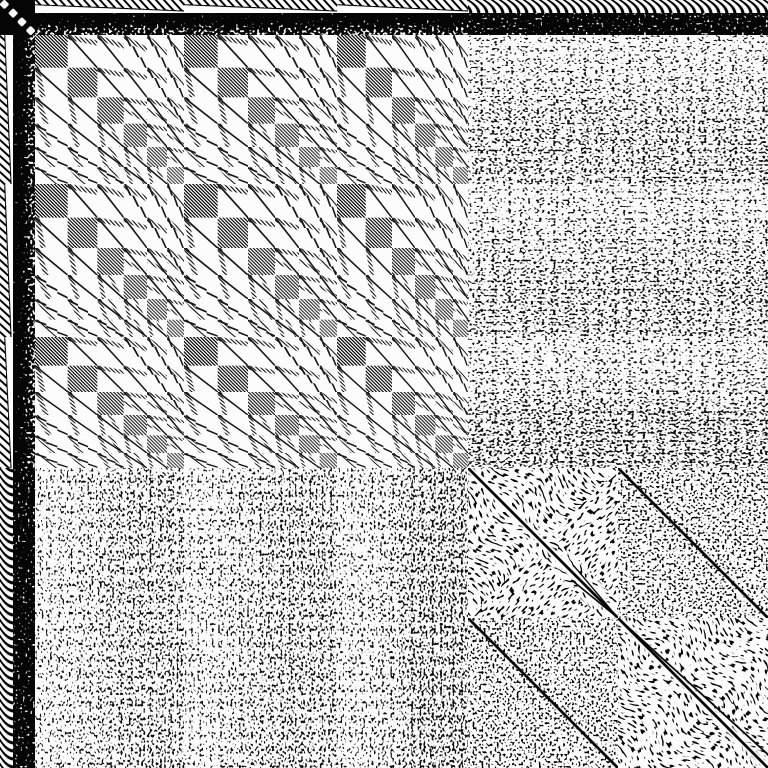
Reproduce this pattern procedurally as a Shadertoy shader.

```glsl
vec2 gradientAt(vec2 cell) {
    float h = fract(sin(dot(cell, vec2(127.1, 311.7))) * 43758.5);
    return vec2(cos(h * 6.2832), sin(h * 6.2832));
}

float gradientNoise(vec2 p) {
    vec2 c = floor(p), f = p - c, w = f * f * (3.0 - 2.0 * f), e = vec2(1, 0);
    float a = dot(gradientAt(c), f);
    float b = dot(gradientAt(c + e.xy), f - e.xy);
    float d = dot(gradientAt(c + e.yx), f - e.yx);
    float g = dot(gradientAt(c + 1.0), f - 1.0);
    return mix(mix(a, b, w.x), mix(d, g, w.x), w.y);
}

float stroke(float dist, float halfWidth) {
    return 1.0 - smoothstep(halfWidth * 0.7, halfWidth * 1.3, abs(dist));
}

float stripes(float t, float halfWidth) {
    return stroke(fract(t) - 0.5, halfWidth);
}

// Position inside one of the three uneven large blocks
float blockLocal(float x) {
    if (x < 0.2396) return (x - 0.0456) / 0.194;
    if (x < 0.4388) return (x - 0.2396) / 0.1992;
    return (x - 0.4388) / 0.1706;
}

// Six shrinking steps per block: whole part is the step, fraction the place in it
float shrinkingStep(float t) {
    return clamp((0.2307 - sqrt(max(0.05322 - 0.0428 * t, 0.0))) / 0.0214, 0.0, 5.999);
}

// Dark frame: hatched rim, then a mottled black band
float frameInk(float along, float depth) {
    bool nearPart = along < 0.6094;
    if (depth < 0.37) {
        float bend = nearPart ? depth * 4.0 : depth * 7.0 - depth * depth * 9.0;
        float hatch = stripes(along * 96.0 - bend, nearPart ? 0.17 : 0.2);
        float wedge = 0.12 + 0.18 * blockLocal(along);
        return nearPart && depth > wedge ? stroke(depth - wedge, 0.03) : hatch;
    }
    float cutoff = nearPart ? mix(-0.5, -0.13, smoothstep(0.5, 1.0, depth)) : -0.36;
    float grain = gradientNoise(vec2(along * 290.0, depth * 14.0));
    return smoothstep(cutoff - 0.1, cutoff + 0.1, grain);
}

// Hatched squares on the diagonal, slanted lines with toothed fringes elsewhere
float latticeInk(vec2 p) {
    vec2 s = vec2(shrinkingStep(blockLocal(p.x)), shrinkingStep(blockLocal(p.y)));
    vec2 cell = floor(s), uv = fract(s);
    float hatch = stripes((p.x - p.y) * 222.0, 0.25);
    if (cell.x == cell.y) return hatch * (1.0 - 0.06 * cell.x);
    if (cell.x < cell.y) {
        uv = uv.yx;
        cell = cell.yx;
    }
    float gap = cell.x - cell.y;
    // Side lengths of the cell relative to the largest one
    vec2 side = 1.0 - 0.085 * cell;
    float slant = uv.x - uv.y;
    float spread = 0.036 * length(1.0 / side) / 1.4;
    float teeth = stripes((uv.x * side.x - uv.y * side.y) * 8.0, 0.2);
    float ink = stroke(slant, spread);
    if (gap > 2.5) ink = stroke(slant + 0.1 * (fract(uv.y * 3.0) - 0.5), spread);
    float fringe = uv.y - 0.06 - (0.08 + 0.1 * gap) * uv.x;
    ink = max(ink, teeth * stroke(fringe, 0.075));
    if (cell.y > 1.5) {
        vec2 r = 1.0 - uv;
        ink = max(ink, teeth * stroke(r.y - 0.1 - 0.45 * r.x, 0.07));
    }
    return 0.93 * ink;
}

// Rows of fine dashes that get denser across each block
float dashInk(float along, float across) {
    float t = blockLocal(across);
    float cutoff = 0.26 - 0.09 * smoothstep(0.0, 0.75, t);
    cutoff -= across > 0.527 ? 0.04 : 0.0;
    cutoff -= 0.06 * cos(along * 322.0) + 0.06 * cos(across * 480.0);
    float grain = gradientNoise(vec2(along * 275.0, across * 370.0));
    return 0.95 * smoothstep(cutoff - 0.09, cutoff + 0.09, grain);
}

// Scattered slanted dashes crossed by heavy diagonals
float dashedSquareInk(vec2 q) {
    vec2 cell = min(floor(q), 1.0), f = q - cell;
    bool onDiagonal = cell.x == cell.y;
    float slant = f.x - f.y, sum = f.x + f.y;
    float ink = 0.0;
    if (onDiagonal) {
        bool flipped = sum > 1.0 && abs(slant) > 0.12 && cell.x < 0.5;
        float bend = 0.05 * sin(sum * 9.0);
        vec2 w = vec2(sum, abs(slant) + bend) * (flipped ? vec2(46, 19) : vec2(19, 46));
        ink = smoothstep(0.17, 0.28, gradientNoise(w + 40.0 * cell));
        ink *= smoothstep(0.02, 0.05, abs(slant));
    } else {
        vec2 w = cell.x > cell.y ? f : f.yx;
        ink = smoothstep(0.11, 0.27, gradientNoise(w * vec2(62, 68) + 7.0));
    }
    ink = max(ink, stroke(slant, 0.013));
    if (cell.x + cell.y > 1.5)
        ink = max(ink, stroke(slant - 0.09 * f.x, 0.008));
    if (cell.x + cell.y < 0.5 && f.x > 0.7)
        ink = max(ink, stroke(abs(slant) - 0.18 * (1.0 - f.x), 0.007));
    return ink;
}

float patternInk(vec2 p) {
    float rim = 0.0456, split = 0.6094;
    if (max(p.x, p.y) < rim) {
        vec2 bead = abs(fract(p / rim * 4.0) - 0.5);
        bool sameBead = floor(p.x / rim * 4.0) == floor(p.y / rim * 4.0);
        return sameBead ? smoothstep(0.5, 0.65, bead.x + bead.y) : 1.0;
    }
    if (p.y < rim) return frameInk(p.x, p.y / rim);
    if (p.x < rim) return frameInk(p.y, p.x / rim);
    if (max(p.x, p.y) < split) return latticeInk(p);
    if (min(p.x, p.y) > split) return dashedSquareInk((p - split) / 0.1953);
    return p.x > split ? dashInk(p.x, p.y) : dashInk(p.y, p.x);
}

void mainImage(out vec4 fragColor, in vec2 fragCoord) {
    float ink = 0.0;
    // Nine samples per pixel keep the fine hatching smooth
    for (int i = 0; i < 9; i++) {
        vec2 offset = (vec2(i % 3, i / 3) - 1.0) / 3.0;
        vec2 p = (fragCoord + offset) / iResolution.xy;
        ink += patternInk(vec2(p.x, 1.0 - p.y)) / 9.0;
    }
    fragColor = vec4(vec3(mix(0.99, 0.02, ink)), 1.0);
}
```
